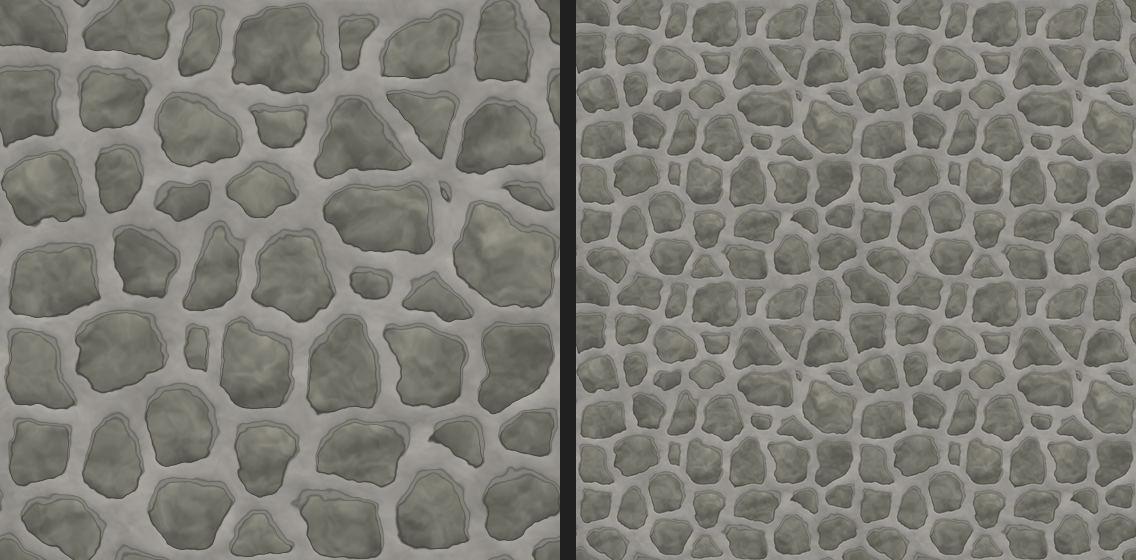
Left, the tile; right, the same tile 2 across and 2 down.
Reproduce this texture procedurally as a Shadertoy shader.

```glsl
const float GRID = 7.0;         // stone sites per side
const float JOINT = 0.108;      // half width of the mortar, in cells
const float ROUNDING = 18.0;    // higher is sharper stone corners
const vec2 LIGHT = vec2(0.2, 0.98);

const vec3 STONE_TINT = vec3(1.0, 0.99, 0.905);
const vec3 MORTAR_TINT = vec3(1.0, 0.983, 0.945);
const vec3 LEDGE_COLOR = vec3(0.505, 0.50, 0.475);
const vec3 CREVICE_COLOR = vec3(0.24, 0.24, 0.22);

struct Stone {
    float inset;    // distance inward from the cell border
    vec2 outward;   // direction to the nearest border
    vec2 id;
};

float hash(vec2 p) {
    return fract(sin(dot(p, vec2(127.1, 311.7))) * 43758.5453);
}

// Value noise that wraps after a whole period
float noise(vec2 p, float period) {
    vec2 i = floor(p), f = p - i;
    f = f * f * f * (f * (f * 6.0 - 15.0) + 10.0);
    vec2 a = mod(i, period), b = mod(i + 1.0, period);
    return mix(mix(hash(a), hash(vec2(b.x, a.y)), f.x),
               mix(hash(vec2(a.x, b.y)), hash(b), f.x), f.y);
}

float fbm(vec2 uv, float period) {
    float sum = 0.0, gain = 0.533;
    for (int i = 0; i < 4; i++) {
        sum += gain * noise(uv * period, period);
        period *= 2.0;
        gain *= 0.5;
    }
    return sum;
}

vec2 warp(vec2 uv, float period, float amount) {
    return uv + amount * (vec2(fbm(uv, period), fbm(uv + 0.37, period)) - 0.5);
}

// Site position in xy, size weight in z
vec3 site(vec2 cell) {
    vec2 id = mod(cell, GRID);
    vec2 jitter = vec2(hash(id + 3.1), hash(id + 17.7)) - 0.5;
    float weight = 0.33 * smoothstep(0.08, 0.4, hash(id + 41.3));
    return vec3(cell + 0.5 + 0.76 * jitter, weight);
}

float power(vec2 p, vec3 s) {
    return dot(p - s.xy, p - s.xy) - s.z;
}

// Weighted Voronoi cell with smoothly rounded corners
Stone findStone(vec2 p) {
    vec2 base = floor(p), nearest = base;
    float best = 1e5;
    for (int y = -2; y <= 2; y++)
    for (int x = -2; x <= 2; x++) {
        vec2 cell = base + vec2(x, y);
        float d = power(p, site(cell));
        if (d < best) { best = d; nearest = cell; }
    }
    vec3 own = site(nearest);
    float total = 1e-12;
    vec2 outward = vec2(0.0);
    for (int y = -2; y <= 2; y++)
    for (int x = -2; x <= 2; x++) {
        vec2 cell = base + vec2(x, y);
        if (distance(cell, nearest) < 0.5) continue;
        vec3 other = site(cell);
        vec2 span = other.xy - own.xy;
        float d = (power(p, other) - best) / (2.0 * length(span));
        float w = exp(-ROUNDING * d);
        total += w;
        outward += w * normalize(span);
    }
    return Stone(-log(total) / ROUNDING, outward / total, mod(nearest, GRID));
}

// Brightness of bumps lit from above
float relief(vec2 uv, float period, float reach) {
    return fbm(uv - reach * LIGHT, period) - fbm(uv + reach * LIGHT, period);
}

vec3 stoneColor(vec2 uv, vec2 id, float depth, float facing) {
    vec2 q = warp(uv + vec2(hash(id + 5.3), hash(id + 9.1)), 14.0, 0.07);
    float tone = 0.452 + 0.22 * (fbm(q, 17.0) - 0.5);
    tone += 0.26 * relief(q, 16.0, 0.007);
    tone += 0.075 * facing * exp(-max(depth, 0.0) / 0.13);
    tone += 0.03 * (hash(id + 23.0) - 0.5);
    return STONE_TINT * tone;
}

vec3 mortarColor(vec2 uv, float inset, float facing) {
    vec2 q = warp(uv, 9.0, 0.08);
    float tone = 0.592 + 0.15 * (fbm(q, 15.0) - 0.5);
    tone += 0.12 * relief(q, 24.0, 0.004);
    tone -= 0.05 * facing * smoothstep(0.0, JOINT, inset);
    tone -= 0.03 * smoothstep(JOINT - 0.03, JOINT, inset);
    return MORTAR_TINT * tone;
}

float line(float d, float halfWidth, float pixel) {
    return 1.0 - smoothstep(halfWidth - 0.5 * pixel, halfWidth + pixel, abs(d));
}

void mainImage(out vec4 fragColor, in vec2 fragCoord) {
    vec2 uv = fragCoord / iResolution.xy;
    float pixel = GRID / iResolution.y;
    Stone stone = findStone(warp(uv, 12.0, 0.05) * GRID);
    float facing = dot(stone.outward, LIGHT);

    // Ledge around the stone, vanishing on its lower side
    float ledge = 0.055 * smoothstep(-0.55, 0.45, facing);
    ledge *= 0.6 + 0.8 * noise(uv * 20.0, 20.0);
    float rim = stone.inset - JOINT;
    float face = rim - ledge + 0.009 * (noise(uv * 160.0, 160.0) - 0.5);

    // Layers from mortar up to the stone face
    vec3 color = mortarColor(uv, stone.inset, facing);
    color = mix(color, LEDGE_COLOR, smoothstep(-pixel, pixel, rim));
    color = mix(color, CREVICE_COLOR, 0.35 * line(rim, 0.005, pixel));
    vec3 surface = stoneColor(uv, stone.id, face, facing);
    color = mix(color, surface, smoothstep(-pixel, pixel, face));
    float crevice = mix(0.75, 0.4, smoothstep(-0.6, 0.6, facing));
    color = mix(color, CREVICE_COLOR, crevice * line(face, 0.006, pixel));

    fragColor = vec4(color, 1.0);
}
```
